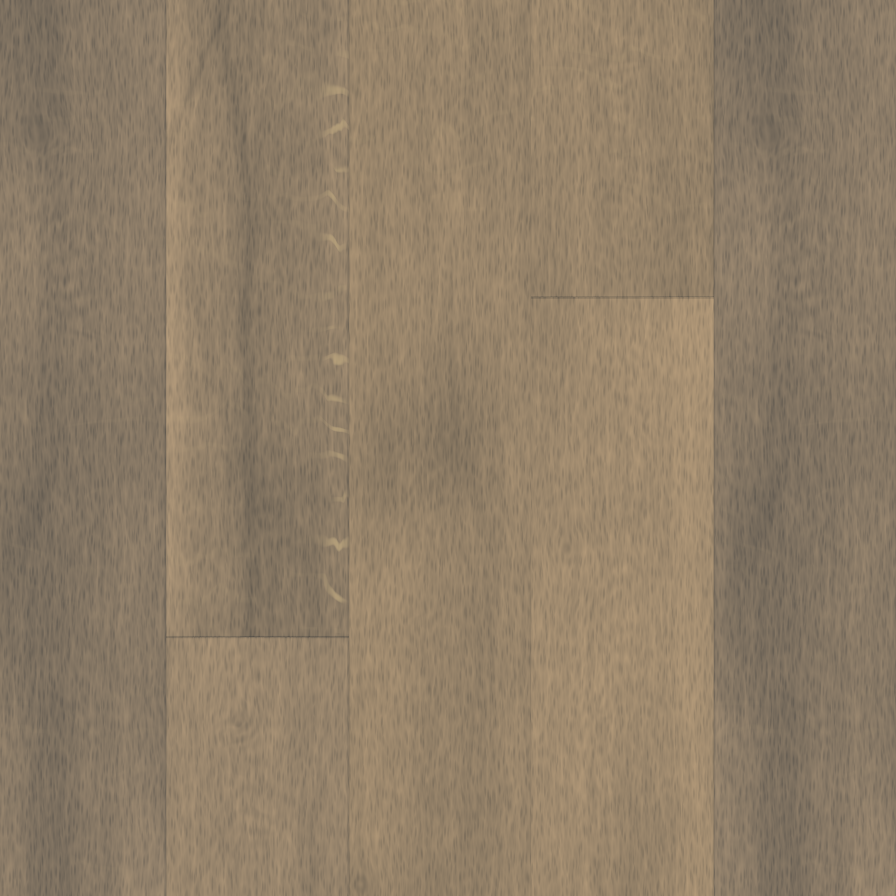
Reproduce this texture procedurally as a three.js fragment shader.

```glsl
// Smoked oak floor: long upright planks with grain, arched figure, flecks and knots.
varying vec2 vUv;

const float COLUMNS = 4.0;         // planks before the layout repeats
const float PLANK_WIDTH = 0.204;
const float FIRST_SEAM = 0.185;
const float SEAM_WIDTH = 0.0020;
const float SEAM_DARKNESS = 0.32;
const float GRAIN_CONTRAST = 0.24;
const float PORE_DARKNESS = 0.20;
const float ARCH_CONTRAST = 0.07;
const float CLOUD_CONTRAST = 0.18;
const float FLECK_STRENGTH = 0.60;
const vec3 SMOKED_OAK = vec3(0.45, 0.403, 0.338);
const vec3 PALE_OAK = vec3(0.70, 0.600, 0.472);
const vec3 FLECK = vec3(0.77, 0.680, 0.510);
const vec3 GREY_TINT = vec3(-0.006, 0.0, 0.012);

vec2 hash2(vec2 p) {
  vec3 h = fract(p.xyx * vec3(0.1031, 0.1030, 0.0973));
  h += dot(h, h.yzx + 33.33);
  return fract((h.xx + h.yz) * h.zy);
}

// Distance to the nearest scattered point.
float cellular(vec2 p) {
  float nearest = 2.0;
  for (int k = 0; k < 9; k++) {
    float i = float(k);
    vec2 cell = floor(p) + vec2(mod(i, 3.0), floor((i + 0.5) / 3.0)) - 1.0;
    nearest = min(nearest, length(cell + hash2(cell) - p));
  }
  return nearest;
}

// Layered, turned and warped sines, about -1 to 1.
float waves(vec2 p, float seed) {
  float sum = 0.0;
  float amplitude = 0.5;
  for (int i = 0; i < 5; i++) {
    p = mat2(0.8, 0.6, -0.6, 0.8) * p * 1.6 + seed;
    p += 0.6 * sin(p.yx * 1.3 + seed);
    sum += amplitude * sin(p.x) * sin(p.y + seed);
    amplitude *= 0.62;
  }
  return sum;
}

// Soft bump of height 1 around zero.
float bump(float d, float width) { return exp(-d * d / (width * width)); }

float line(float d, float width) { return 1.0 - smoothstep(0.3 * width, width, abs(d)); }

void main() {
  // Plank layout
  float across = (vUv.x - FIRST_SEAM) / PLANK_WIDTH;
  float column = mod(floor(across), COLUMNS);
  float u = fract(across);
  float y = vUv.y;
  bool first = column < 0.5;
  bool second = !first && column < 1.5;
  bool third = column > 1.5 && column < 2.5;
  bool fourth = column > 2.5;
  float joint = first ? 0.289 : third ? 0.668 : -1.0;
  float lower = step(y, joint);
  float seed = column * 2.3 + lower * 4.1 + 1.0;

  // Knot, which also bends the grain around it
  vec2 knotCentre = first ? vec2(0.40, 0.19) : second ? vec2(0.07, 0.013)
                  : third ? vec2(0.19, 0.388) : vec2(0.30, 0.85);
  vec2 toKnot = vec2((u - knotCentre.x) * PLANK_WIDTH, (y - knotCentre.y) * 0.8);
  float knotDistance = length(toKnot) / (fourth ? 0.022 : 0.010);
  float bend = exp(-knotDistance * 0.7);
  vec2 wood = vec2(u * PLANK_WIDTH, y);
  wood.x += 0.004 * waves(vec2(u * 2.0, y * 4.0), seed) - 0.6 * toKnot.x * bend;

  // Base tone and cloudy shading
  float tone = first ? mix(0.48, 0.55, lower) : second ? 0.63 : third ? mix(0.58, 0.66, lower) : 0.41;
  float cloud = waves(vec2(u * 1.3, y * 3.2), seed);
  tone += CLOUD_CONTRAST * cloud + 0.10 * waves(vec2(wood.x * 45.0, y * 2.2), seed + 2.0);
  if (second) {
    float drift = u - 0.42 - 1.6 * (y - 0.50) + 0.2 * cloud;
    tone -= 0.32 * bump(drift, 0.38) * bump(y - 0.49, 0.11);
    tone -= 0.12 * bump(u - 0.55, 0.22) * (1.0 - smoothstep(0.2, 0.5, y));
  }
  if (third) tone += 0.20 * lower * smoothstep(0.55, 1.0, u);
  if (fourth) {
    tone -= 0.15 * bump(u - 0.40 - 0.15 * cloud, 0.22);
    tone += 0.12 * bump(u - 0.05, 0.16) * (1.0 - smoothstep(0.20, 0.215, y));
  }

  // Dark heart streak, its branch and the pale margins
  float curl = waves(vec2(u * 4.0, y * 16.0), seed + 5.0);
  bool hearted = first && lower < 0.5;
  if (hearted) {
    float heart = 0.46 - 0.16 * smoothstep(0.78, 1.0, y) + 0.04 * waves(vec2(1.0, y * 6.0), seed);
    tone -= 0.20 * bump(u - heart, 0.035) + 0.14 * bump(u - heart - 0.06, 0.25);
    float branch = u - 0.02 - 2.0 * (y - 0.83) + 0.05 * cloud;
    tone -= 0.18 * bump(branch, 0.03) * smoothstep(0.80, 0.86, y);
    tone += 0.20 * bump(u, 0.12) + 0.14 * bump(u - 1.0, 0.13) + 0.10 * curl;
  }

  // Uneven arched figure, fine streaks and short dark pores
  float d = u - 0.5 + 0.08 * cloud;
  float arches = sin(6.2832 * (40.0 * (y + 1.3 * d * d) + 2.2 * cloud + 0.9 * curl + 2.0 * bend));
  float figured = hearted ? 0.0 : smoothstep(-0.1, 0.5, cloud + 0.5 * curl);
  tone += ARCH_CONTRAST * arches * bump(d, 0.24) * figured;
  vec2 grain = wood + column * 3.7;
  tone += GRAIN_CONTRAST * (cellular(grain * vec2(150.0, 17.0)) - 0.46);
  tone += GRAIN_CONTRAST * (cellular(grain * vec2(330.0, 60.0)) - 0.46);
  float pore = 1.0 - smoothstep(0.08, 0.38, cellular(grain * vec2(230.0, 42.0)));
  tone -= PORE_DARKNESS * (pore - 0.17);
  float rings = 0.6 + 0.4 * sin(knotDistance * 5.0 + 3.0 * cloud);
  tone -= (fourth ? 0.20 : 0.32) * rings * bump(knotDistance, 1.1);

  // Seams, one of them nearly closed
  float seamIndex = mod(floor(across + 0.5), COLUMNS);
  float seamStrength = abs(seamIndex - 2.0) < 0.5 ? 0.25 : 0.8;
  tone -= SEAM_DARKNESS * seamStrength * line(min(u, 1.0 - u) * PLANK_WIDTH, SEAM_WIDTH);
  tone -= SEAM_DARKNESS * 1.2 * line(y - joint, SEAM_WIDTH);

  // Pale curled flecks, densest along one margin
  float ripple = sin(y * 150.0 + 5.0 * waves(vec2(u * 3.0, y * 9.0), seed) + 6.0 * u);
  float margin = first ? bump(u - 0.94, 0.06) + 0.10 : 0.13;
  float area = second || third ? smoothstep(0.60, 0.90, y) : fourth ? 0.5 : 1.0 - lower;
  float fleck = smoothstep(0.75, 1.0, ripple) * margin * smoothstep(-0.35, 0.25, curl) * area;

  vec3 color = mix(SMOKED_OAK, PALE_OAK, clamp(tone, -0.4, 1.15));
  color += GREY_TINT * (fourth ? 1.0 : first ? 0.5 : 0.0);
  gl_FragColor = vec4(mix(color, FLECK, FLECK_STRENGTH * fleck), 1.0);
}
```
